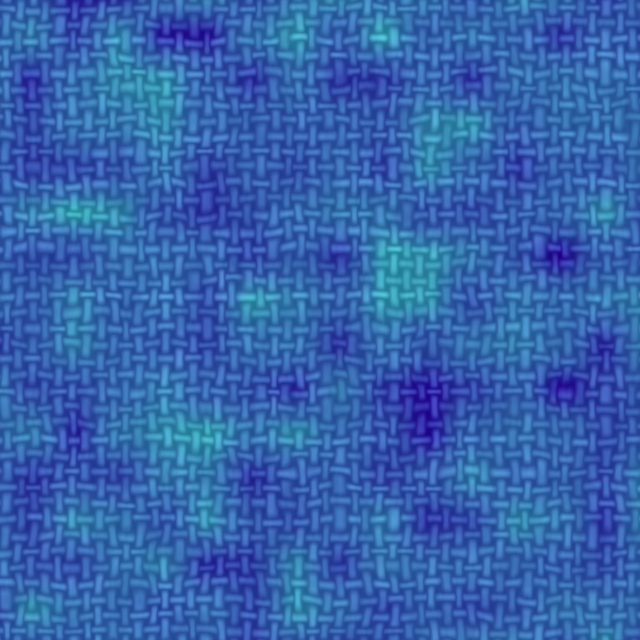
Reproduce this texture procedurally as a WebGL 1 fragment shader.

```glsl
precision highp float;
uniform vec2 u_resolution;

const vec2 THREADS = vec2(48.0, 40.0);
const float PI = 3.14159265;
const vec3 VIOLET = vec3(0.17, 0.07, 0.62);
const vec3 BLUE = vec3(0.215, 0.402, 0.69);
const vec3 TEAL = vec3(0.21, 0.72, 0.70);
const vec3 RELIEF = vec3(0.15, 0.23, 0.22);

float hash(vec2 p) {
  vec3 q = fract(vec3(p.xyx) * 0.1031);
  q += dot(q, q.yzx + 33.33);
  return fract((q.x + q.y) * q.z);
}

float noise(vec2 p) {
  vec2 i = floor(p);
  vec2 f = fract(p);
  f = f * f * (3.0 - 2.0 * f);
  float low = mix(hash(i), hash(i + vec2(1.0, 0.0)), f.x);
  float high = mix(hash(i + vec2(0.0, 1.0)), hash(i + vec2(1.0, 1.0)), f.x);
  return mix(low, high, f.y);
}

// Uneven dye: mostly blue, with rare violet and teal blots
vec3 dye(vec2 uv) {
  float n = 0.8 * noise(uv * 14.5 + 7.3) + 0.2 * noise(uv * 6.0 + 41.0);
  float d = (n - 0.5) * 2.0;
  float amount = clamp(0.38 * abs(d) + 0.7 * abs(d * d * d), 0.0, 1.0);
  return mix(BLUE, d < 0.0 ? VIOLET : TEAL, amount);
}

// Slender strand, long where it rises and dim where it dips under
float strand(float across, float lift, float core, float rim) {
  float body = 1.0 - smoothstep(core, rim, abs(across));
  return body * smoothstep(-1.15, 0.5, lift);
}

// Plain weave of warp and weft, from 0 in the holes to 1 on the crowns
float weave(vec2 p) {
  vec2 id = floor(p);
  vec2 f = fract(p) - 0.5;
  float side = 1.0 - 2.0 * mod(id.x + id.y, 2.0);
  vec2 lift = side * cos(PI * f.yx) * vec2(1.0, -1.0);
  float warp = strand(f.x, lift.x, 0.06, 0.44);
  float weft = strand(f.y, lift.y, 0.0, 0.36);
  float warpWear = mix(0.75, 1.0, hash(vec2(id.x, 3.0)));
  float weftWear = mix(0.75, 1.1, hash(vec2(id.y, 91.0)));
  return max(warp * warpWear, weft * weftWear);
}

void main() {
  vec2 uv = gl_FragCoord.xy / u_resolution;
  vec2 p = uv * THREADS;

  // Slightly wandering threads
  vec2 wander = vec2(noise(p * vec2(0.8, 0.4)), noise(p * vec2(0.4, 0.8) + 57.0));
  float lit = weave(p + 0.5 * (wander - 0.5));

  // Patchy wear and fine fibres
  float wear = mix(0.7, 1.2, noise(p * 0.8 + 19.0));
  float fibre = noise(p * vec2(4.0, 2.0) + 130.0) - 0.5;
  vec3 color = dye(uv) + RELIEF * (lit * wear - 0.46 + 0.15 * fibre);
  gl_FragColor = vec4(clamp(color, 0.0, 1.0), 1.0);
}
```
